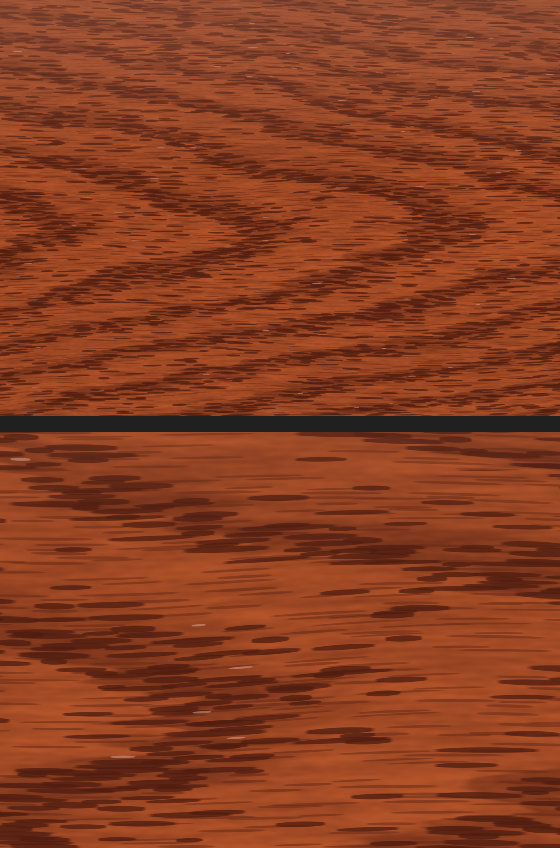
Top, the full canvas; bottom, a detail of the centre.
Give the GLSL for this texture, as a Shadertoy shader.

```glsl
const vec3 LIGHT_WOOD = vec3(0.70, 0.325, 0.16);
const vec3 DARK_WOOD = vec3(0.26, 0.085, 0.05);
const vec3 HAZE = vec3(0.62, 0.40, 0.33);
const vec3 GLINT = vec3(0.80, 0.60, 0.54);

vec2 hash2(vec2 p) {
    vec3 h = fract(p.xyx * vec3(0.1031, 0.1030, 0.0973));
    h += dot(h, h.yzx + 33.33);
    return fract((h.xx + h.yz) * h.zy);
}

vec2 randomGradient(vec2 cell) {
    float angle = 6.2832 * hash2(cell + 71.0).x;
    return vec2(cos(angle), sin(angle));
}

float gradientNoise(vec2 p) {
    vec2 i = floor(p), f = fract(p);
    vec2 u = f * f * f * (f * (f * 6.0 - 15.0) + 10.0);
    float a = dot(randomGradient(i), f);
    float b = dot(randomGradient(i + vec2(1, 0)), f - vec2(1, 0));
    float c = dot(randomGradient(i + vec2(0, 1)), f - vec2(0, 1));
    float d = dot(randomGradient(i + vec2(1, 1)), f - vec2(1, 1));
    return mix(mix(a, b, u.x), mix(c, d, u.x), u.y);
}

// Growth rings: nested arches pointing right, crisp inside, fading outward
float ringBand(vec2 p, float axis, float period) {
    float dy = sqrt((p.y - axis) * (p.y - axis) + 0.0003);
    float reach = p.x + 2.75 * dy + 3.8 * dy * dy;
    reach += 0.16 * gradientNoise(p * vec2(2.6, 5.0) + 4.0);
    reach += 0.09 * gradientNoise(p * vec2(8.0, 19.0));
    float t = fract(reach / period - 0.38);
    return smoothstep(0.0, 0.07, t) * (1.0 - smoothstep(0.16, 0.56, t));
}

// One layer of tapered dashes; ring position sets how many cells are filled
float dashLayer(vec2 p, vec2 cell, float thickness, vec2 density, float seed, float pixel) {
    p.y += cell.y * fract(seed * 0.618);
    float row = floor(p.y / cell.y);
    float shift = 9.0 * hash2(vec2(row, seed)).x;
    float column = floor(p.x / cell.x + shift);
    vec2 id = vec2(column + seed * 13.0, row + seed * 37.0);
    vec2 shape = hash2(id), place = hash2(id + 211.0);

    vec2 centre = vec2(column + 0.5 - shift, row + 0.5) * cell;
    float fill = mix(density.x, density.y, ringBand(centre, 0.456, 0.45));
    vec2 local = p - centre;
    local.y += (place.y - 0.5) * 0.2 * cell.y + (shape.y - 0.5) * 0.03 * local.x;

    float along = abs(local.x) / (cell.x * mix(0.2, 0.49, shape.x));
    float width = thickness * mix(0.6, 1.0, shape.y) * (1.0 - 0.6 * along * along);
    float body = 1.0 - smoothstep(-0.5 * pixel, 0.5 * pixel, abs(local.y) - width);
    return body * (1.0 - smoothstep(0.8, 1.0, along)) * step(place.x, fill);
}

// Fine horizontal fibres
float fibres(vec2 p) {
    return gradientNoise(p * vec2(7.0, 95.0))
         + 0.8 * gradientNoise(p * vec2(19.0, 210.0) + 17.0)
         + 0.5 * gradientNoise(p * vec2(70.0, 260.0) + 41.0);
}

void mainImage(out vec4 fragColor, in vec2 fragCoord) {
    float pixel = 1.0 / iResolution.y;
    vec2 p = fragCoord * pixel;

    // Gently bent grain direction
    vec2 grain = p;
    grain.y += 0.05 * (p.y - 0.4) * p.x + 0.018 * gradientNoise(p * vec2(2.2, 3.0));

    // Smooth ring tone with ragged streaky borders
    vec2 ragged = grain;
    ragged.x += 0.09 * gradientNoise(grain * vec2(9.0, 110.0) + 60.0);
    float band = ringBand(ragged, 0.456, 0.45);
    float shade = 0.14 + 0.27 * band + 0.19 * fibres(grain);
    shade += 0.08 * gradientNoise(p * vec2(2.0, 4.0) + 8.0);

    // Thin fibre dashes, then the heavier open pores
    float top = smoothstep(0.6, 0.95, p.y);
    vec2 poreDensity = vec2(0.12 + 0.14 * top, 0.82 - 0.2 * top);
    for (float i = 0.0; i < 3.0; i++) {
        float fine = dashLayer(grain, vec2(0.09, 0.009), 0.0013, vec2(0.42, 0.5), i + 11.0, pixel);
        shade = mix(shade, 0.72, 0.5 * fine);
    }
    for (float i = 0.0; i < 4.0; i++) {
        vec2 cell = vec2(0.058 + 0.012 * i, 0.011);
        float pore = dashLayer(grain, cell, 0.0028, poreDensity, i + 1.0, pixel);
        shade = mix(shade, 0.9, 0.76 * pore);
    }

    // Varnish: pale haze near the top and sparse glints in the pores
    vec3 color = mix(LIGHT_WOOD, DARK_WOOD, clamp(shade, 0.0, 1.0));
    color = mix(color, HAZE, 0.38 * smoothstep(0.5, 1.05, p.y));
    float glint = dashLayer(grain, vec2(0.026, 0.012), 0.0012, vec2(0.004, 0.035), 23.0, pixel);
    color = mix(color, GLINT, 0.6 * glint);
    fragColor = vec4(color, 1.0);
}
```
